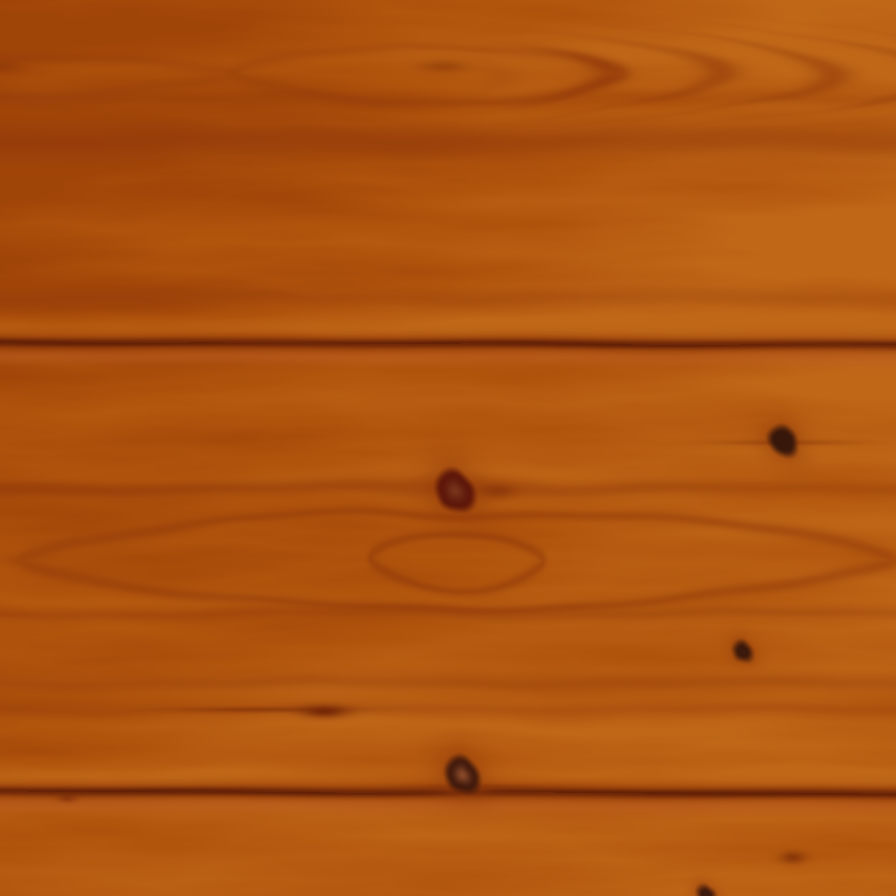
Write a Shadertoy shader that draws this texture.

```glsl
// Varnished pine boards with horizontal seams, arched grain, knots and small cracks.

const vec3 LIGHT = vec3(0.74, 0.39, 0.085);
const vec3 MID = vec3(0.695, 0.335, 0.05);
const vec3 DARK = vec3(0.64, 0.28, 0.035);
const vec3 GRAIN = vec3(0.58, 0.23, 0.04);
const vec3 DEEP = vec3(0.44, 0.14, 0.02);
const vec3 SEAM = vec3(0.36, 0.11, 0.02);
const vec3 BEVEL = vec3(0.74, 0.37, 0.14);
const vec3 KNOT_RED = vec3(0.33, 0.06, 0.03);
const vec3 KNOT_BLACK = vec3(0.17, 0.07, 0.04);
const vec3 KNOT_HEART = vec3(0.56, 0.30, 0.17);

const float SEAM_Y = 0.115;       // lowest seam
const float BOARD_HEIGHT = 0.501; // distance between seams
const float SEAM_HALF = 0.0038;
const float LINE_HALF = 0.0065;   // arched grain lines

// x, y, radius, brightness of heart
const vec4 KNOTS[5] = vec4[5](
    vec4(0.508, 0.452, 0.024, 0.55), vec4(0.874, 0.508, 0.017, 0.0),
    vec4(0.829, 0.273, 0.011, 0.05), vec4(0.516, 0.135, 0.021, 0.9),
    vec4(0.788, 0.001, 0.010, 0.1));

// x, y, half length, strength
const vec4 MARKS[9] = vec4[9](
    vec4(0.555, 0.452, 0.020, 0.45), vec4(0.290, 0.208, 0.090, 0.45),
    vec4(0.362, 0.206, 0.026, 0.9), vec4(0.495, 0.926, 0.026, 0.35),
    vec4(0.000, 0.926, 0.026, 0.3), vec4(0.875, 0.506, 0.070, 0.35),
    vec4(0.885, 0.043, 0.014, 0.6), vec4(0.075, 0.109, 0.010, 0.8),
    vec4(0.530, 0.122, 0.070, 0.5));

// y, half width, strength, lean of strength toward the left
const vec4 BANDS[7] = vec4[7](
    vec4(0.843, 0.018, 0.75, 0.4), vec4(0.890, 0.008, 0.25, 0.2),
    vec4(0.668, 0.010, 0.35, 0.2), vec4(0.455, 0.008, 0.65, 0.5),
    vec4(0.315, 0.007, 0.45, 0.3), vec4(0.238, 0.009, 0.35, 0.0),
    vec4(0.208, 0.008, 0.30, 0.0));

vec2 hash2(vec2 p) {
    vec2 q = vec2(dot(p, vec2(127.1, 311.7)), dot(p, vec2(269.5, 183.3)));
    return fract(sin(q) * 43758.5);
}

float bump(float x) { return exp(-x * x); }

// Distance to the nearest scattered point
float cellular(vec2 p) {
    vec2 cell = floor(p), f = p - cell;
    float nearest = 2.0;
    for (int j = -1; j <= 1; j++)
        for (int i = -1; i <= 1; i++) {
            vec2 o = vec2(i, j);
            nearest = min(nearest, length(o + hash2(cell + o) - f));
        }
    return nearest;
}

// Outline of a blunt lens with the given half extents
float lens(vec2 p, vec2 halfSize) {
    float x = p.x / halfSize.x;
    float edge = halfSize.y * pow(max(1.0 - x * x, 0.0), 0.75);
    float line = bump((abs(p.y) - edge) / (LINE_HALF * (0.8 + 0.5 * x * x)));
    return line * (1.0 - smoothstep(0.97, 1.06, abs(x)));
}

// Layered sines drawn out along the board
float streaks(vec2 p) {
    float sum = 0.0, amp = 0.5, freq = 27.0;
    for (int i = 0; i < 5; i++) {
        float bend = 1.2 * sin(p.x * (3.0 + float(i) * 1.7) + float(i) * 2.1);
        sum += amp * sin(p.y * freq + bend + 1.4 * sin(p.y * freq * 0.37));
        amp *= 0.62;
        freq *= 1.73;
    }
    return sum;
}

void mainImage(out vec4 fragColor, in vec2 fragCoord) {
    vec2 uv = fragCoord / iResolution.xy;
    float px = 1.0 / iResolution.y;

    // Seams and board index
    float fromSeam = uv.y - SEAM_Y + 0.003 * uv.x - 0.002 + 0.0005 * sin(uv.x * 19.0);
    float board = floor(fromSeam / BOARD_HEIGHT);
    float seam = mod(fromSeam + 0.5 * BOARD_HEIGHT, BOARD_HEIGHT) - 0.5 * BOARD_HEIGHT;

    // Grain bends around the knots
    vec2 p = uv;
    for (int i = 0; i < KNOTS.length(); i++) {
        vec2 d = uv - KNOTS[i].xy;
        p.y -= 0.35 * d.y * bump(length(d * vec2(0.5, 1.0)) / (2.0 * KNOTS[i].z));
    }
    p.y += 0.002 * sin(uv.x * 13.0 + board) + 0.001 * sin(uv.x * 37.0 + uv.y * 20.0);

    // Broad tone: streaks, mottling and a paler right side
    float tone = 0.22 + 0.36 * streaks(p + vec2(0.0, board * 3.7));
    tone += 1.2 * (cellular(p * vec2(2.5, 17.0)) - 0.45);
    tone += 0.3 * (cellular(p * vec2(9.0, 70.0)) - 0.45);
    tone += 1.7 * (uv.x - 0.5) * smoothstep(-0.2, 0.7, uv.y);
    tone -= 1.0 * bump(length((uv - vec2(0.0, 1.0)) / vec2(0.45, 0.3)));
    tone += 0.9 * bump((seam - 0.018) / 0.014);
    tone += board < 0.0 ? 0.35 : 0.0;
    vec3 color = mix(MID, tone > 0.0 ? LIGHT : DARK, min(abs(tone), 1.2));

    // Dark growth bands and arched grain
    float grain = 0.0;
    for (int i = 0; i < BANDS.length(); i++) {
        vec4 b = BANDS[i];
        grain += b.z * (1.0 - b.w * uv.x) * bump((p.y - b.x) / b.y);
    }
    vec2 arch = p - vec2(0.51, 0.376);
    grain += 0.55 * lens(arch, vec2(0.098, 0.035)) + 0.5 * lens(arch, vec2(0.49, 0.055));
    vec2 flame = p - vec2(0.0, 0.917);
    grain += 0.3 * lens(flame, vec2(0.26, 0.022));
    grain += 0.3 * lens(flame - vec2(0.48, 0.0), vec2(0.22, 0.032));
    float phase = fract((uv.x + 85.0 * flame.y * flame.y - 0.68) / 0.125 + 0.5) - 0.5;
    grain += 0.6 * bump(phase / 0.18) * bump(flame.y / 0.033) * smoothstep(0.5, 0.65, uv.x);
    color = mix(color, GRAIN, clamp(grain, 0.0, 1.0));

    // Cracks, stains and whiskers
    for (int i = 0; i < MARKS.length(); i++) {
        vec4 m = MARKS[i];
        vec2 size = vec2(m.z, min(0.5 * m.z, clamp(0.00018 / m.z, 0.003, 0.008)));
        color = mix(color, DEEP, m.w * bump(length((uv - m.xy) / size)));
    }

    // Soft seam with a pale lower bevel; its depth varies along its length
    color = mix(color, BEVEL, 0.5 * bump((seam + 0.015) / 0.008));
    color = mix(color, GRAIN, 0.7 * bump(seam / 0.010));
    float depth = 0.8 + 0.1 * sin(uv.x * 11.0 + board * 2.0);
    color = mix(color, SEAM, depth * bump(seam / (SEAM_HALF + px)));

    // Knots: halo, uneven soft body, paler heart
    for (int i = 0; i < KNOTS.length(); i++) {
        vec4 k = KNOTS[i];
        vec2 d = mat2(0.8, -0.6, 0.6, 0.8) * (uv - k.xy);
        float angle = atan(d.y, d.x);
        float r = length(d * vec2(1.2, 0.95)) / k.z;
        r *= 1.0 + 0.04 * sin(angle * 3.0 + k.x * 40.0) + 0.02 * sin(angle * 5.0);
        float soft = (0.005 + px) / k.z;
        vec3 body = mix(KNOT_BLACK, KNOT_RED, bump((k.w - 0.55) / 0.25));
        color = mix(color, GRAIN, 0.7 * bump(r / 1.5));
        color = mix(color, body, 0.9 * (1.0 - smoothstep(0.95 - soft, 0.95 + soft, r)));
        color = mix(color, KNOT_HEART, k.w * bump(r / 0.45));
    }
    fragColor = vec4(color, 1.0);
}
```
